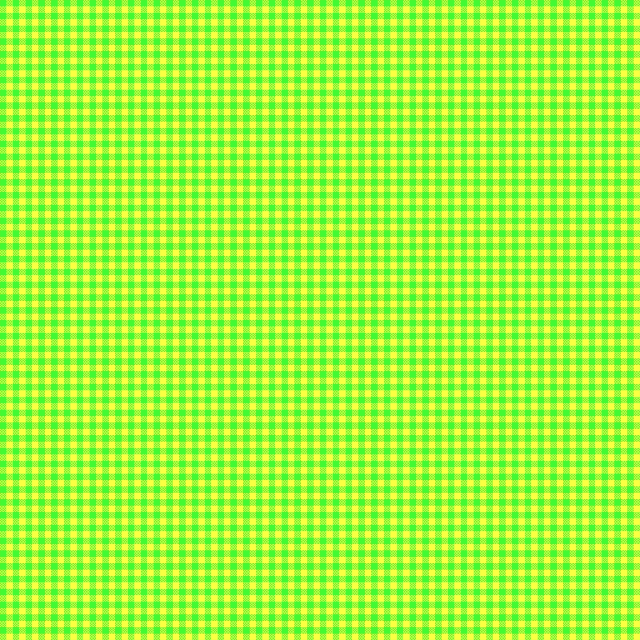
Reproduce this pattern procedurally as a WebGL 1 fragment shader.

```glsl
precision highp float;
// Fine green and yellow gingham cloth with a checkered plain weave in the mixed squares.

uniform vec2 u_resolution;

#define TILES 50.0            // repeats across and down
#define THREADS 512.0         // threads across and down
#define BAND_WIDTH 0.5        // green share of one repeat
#define THREAD_EDGE 0.02      // half width of the band edge in brightness, in repeats
#define DYE_BLEED 0.07        // half width of the band edge in hue, in repeats
#define WEAVE_CONTRAST 0.17   // brightness step between crossing threads
#define GREEN vec3(0.26, 0.98, 0.20)
#define YELLOW vec3(0.98, 1.00, 0.26)

const float PI = 3.14159265;
const vec3 LUMA = vec3(0.299, 0.587, 0.114);

// Green amount of the bands along both axes, starting at each repeat's edge
vec2 greenBands(vec2 cloth, float softness) {
  vec2 fromCentre = abs(fract(cloth - 0.5 * BAND_WIDTH + 0.5) - 0.5);
  float halfWidth = 0.5 * BAND_WIDTH;
  return 1.0 - smoothstep(halfWidth - softness, halfWidth + softness, fromCentre);
}

// Warp and weft each give half of the dye
vec3 dyedColor(vec2 bands) {
  return mix(YELLOW, GREEN, 0.5 * (bands.x + bands.y));
}

// Over-under checker, -1 to 1, fading out when threads are finer than a pixel
float plainWeave(vec2 uv) {
  vec2 wave = sin(PI * THREADS * uv);
  float checker = 2.0 * smoothstep(-0.35, 0.35, wave.x * wave.y) - 1.0;
  float pixelsPerThread = min(u_resolution.x, u_resolution.y) / THREADS;
  return checker * smoothstep(0.5, 1.0, pixelsPerThread);
}

void main() {
  vec2 uv = gl_FragCoord.xy / u_resolution;
  vec2 cloth = TILES * vec2(uv.x, 1.0 - uv.y);

  // Hue bleeds across the band edges while brightness stays crisp
  vec2 bands = greenBands(cloth, THREAD_EDGE);
  vec3 color = dyedColor(greenBands(cloth, DYE_BLEED));
  color += dot(dyedColor(bands) - color, LUMA);

  // Threads show only where the two dyes cross
  float crossing = abs(bands.x - bands.y);
  color += 0.5 * WEAVE_CONTRAST * crossing * plainWeave(uv);

  gl_FragColor = vec4(clamp(color, 0.0, 1.0), 1.0);
}
```
